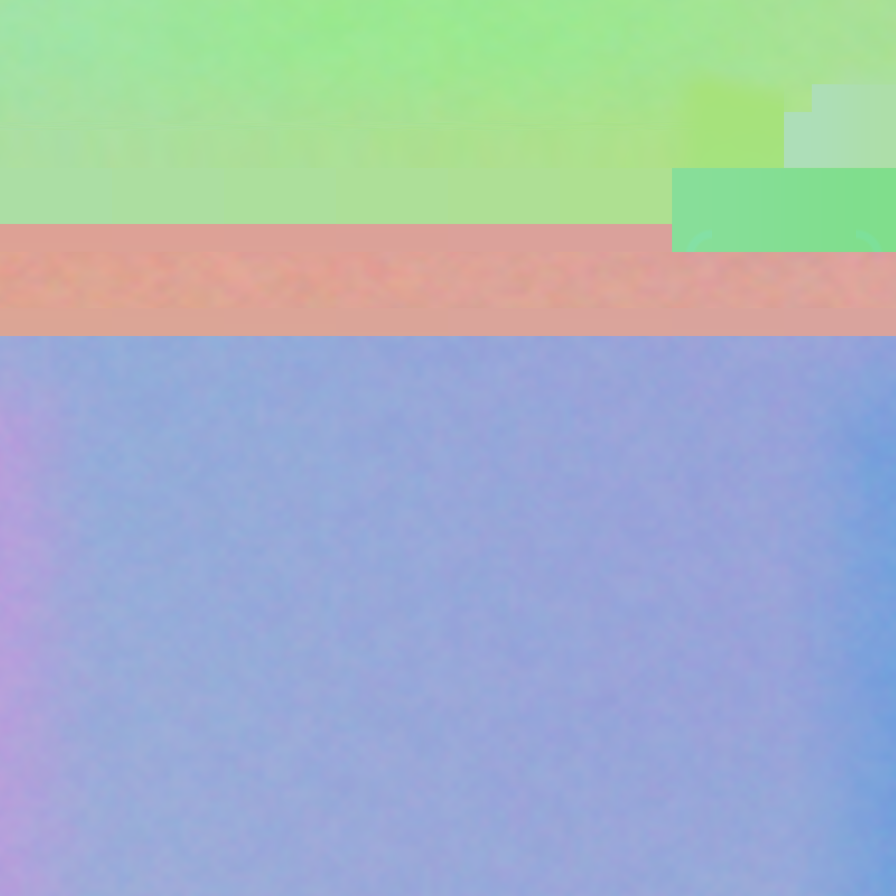
A three.js fragment shader for this texture map:

```glsl
// Pastel texture atlas: grainy green band, pink strip, large blue panel and small inset patches.
#define EDGE 0.0008
#define GRAIN_CELLS 96.0
#define BLUE_TOP 0.625
#define PINK_TOP 0.75
#define FLAT_TOP 0.8125
#define INSET_LEFT 0.75
#define INSET_BOTTOM 0.71875
#define PALE_LEFT 0.875
#define BLUE_GRAIN 0.055
#define WARM_GRAIN 0.06

varying vec2 vUv;

float hash(vec2 p) {
  return fract(sin(dot(p, vec2(127.1, 311.7))) * 43758.5453);
}

float noise(vec2 p) {
  vec2 cell = floor(p);
  vec2 f = fract(p);
  f = f * f * (3.0 - 2.0 * f);
  return mix(mix(hash(cell), hash(cell + vec2(1.0, 0.0)), f.x),
             mix(hash(cell + vec2(0.0, 1.0)), hash(cell + 1.0), f.x), f.y);
}

// Independent soft noise per channel, centred on zero
vec3 grain(vec2 p) {
  vec3 fine = vec3(noise(p), noise(p + 37.3), noise(p + 81.7));
  vec2 q = p * 0.43;
  vec3 broad = vec3(noise(q + 11.9), noise(q + 53.1), noise(q + 97.6));
  return mix(fine, broad, 0.35) - 0.5;
}

float above(float edge, float x) {
  return smoothstep(edge - EDGE, edge + EDGE, x);
}

float box(vec2 p, vec2 lo, vec2 hi) {
  return above(lo.x, p.x) * above(lo.y, p.y)
       * (1.0 - above(hi.x, p.x)) * (1.0 - above(hi.y, p.y));
}

vec3 bluePanel(vec2 p) {
  float height = p.y / BLUE_TOP;
  vec3 leftBlue = mix(vec3(0.61, 0.67, 0.85), vec3(0.575, 0.67, 0.85), height);
  vec3 rightBlue = vec3(0.595, 0.64, 0.85);
  vec3 color = mix(leftBlue, rightBlue, smoothstep(0.1, 0.85, p.x));
  color.g += 0.025 * (1.0 - smoothstep(0.0, 0.35, height)) * smoothstep(0.3, 1.0, p.x);

  // Lilac and deeper blue along the sides, fading near the top
  float fade = 1.0 - 0.75 * smoothstep(0.8, 1.0, height);
  float lilac = (1.0 - smoothstep(-0.02, 0.13, p.x)) * fade;
  float deep = smoothstep(0.86, 1.02, p.x) * fade;
  color = mix(color, vec3(0.72, 0.62, 0.86), lilac * 0.95);
  color = mix(color, vec3(0.46, 0.63, 0.86), deep);
  return color + grain(p * GRAIN_CELLS) * vec3(1.0, 0.8, 0.35) * BLUE_GRAIN;
}

vec3 pinkStrip(vec2 p) {
  float height = (p.y - BLUE_TOP) / (PINK_TOP - BLUE_TOP);
  float block = (floor(p.x * 8.0) + 0.5) / 8.0;
  vec3 bottom = mix(vec3(0.86, 0.65, 0.58), vec3(0.85, 0.64, 0.62), block);
  vec3 top = mix(vec3(0.87, 0.63, 0.58), vec3(0.85, 0.63, 0.62), block);
  vec3 color = mix(bottom, top, height);
  float speckled = box(p, vec2(-1.0, 0.656), vec2(2.0, 0.719));
  vec3 speckle = grain(p * GRAIN_CELLS * vec2(0.8, 1.0));
  return color + speckled * (speckle * WARM_GRAIN + vec3(0.01, 0.0, -0.01));
}

vec3 greenBand(vec2 p) {
  // Flat lower strip stepped in broad blocks
  float block = (floor(p.x * 8.0) + 0.5) / 8.0;
  vec3 flatGreen = mix(vec3(0.67, 0.87, 0.65), vec3(0.69, 0.88, 0.53), block);

  // Graded and grainy upper field
  float height = clamp((p.y - FLAT_TOP) / (1.0 - FLAT_TOP), 0.0, 1.0);
  vec3 low = mix(vec3(0.67, 0.87, 0.63), vec3(0.68, 0.88, 0.54), smoothstep(0.0, 0.8, p.x));
  vec3 high = mix(vec3(0.63, 0.89, 0.65), vec3(0.61, 0.91, 0.57), smoothstep(0.0, 0.4, p.x));
  high = mix(high, vec3(0.66, 0.88, 0.59), smoothstep(0.55, 1.0, p.x));
  vec3 field = mix(low, high, smoothstep(0.05, 0.8, height));
  vec2 stretch = vec2(0.75, mix(0.3, 0.85, smoothstep(0.22, 0.28, height)));
  field += grain(p * GRAIN_CELLS * stretch) * vec3(0.8, 0.45, 1.0) * 0.045;

  // Soft lime patch
  float lime = smoothstep(0.735, 0.79, p.x) * (1.0 - above(PALE_LEFT, p.x));
  lime *= 1.0 - smoothstep(0.895, 0.93, p.y + 0.25 * max(p.x - 0.79, 0.0));
  vec3 limeColor = mix(vec3(0.64, 0.89, 0.49), vec3(0.67, 0.88, 0.45), height);
  field = mix(field, limeColor, lime * 0.9);

  // Pale patch with a stepped corner and soft upper edge
  float pale = max(box(p, vec2(PALE_LEFT, FLAT_TOP), vec2(2.0, PALE_LEFT)),
                   box(p, vec2(0.906, FLAT_TOP), vec2(2.0, 0.906)));
  float haze = smoothstep(0.91, 0.96, p.x) * (1.0 - smoothstep(0.895, 0.94, p.y));
  vec3 paleColor = mix(vec3(0.68, 0.87, 0.72), vec3(0.68, 0.87, 0.66), smoothstep(0.9, 1.0, p.x));
  field = mix(field, paleColor, max(pale, haze * 0.7));
  return mix(flatGreen, field, above(FLAT_TOP, p.y));
}

vec3 mintInset(vec2 p) {
  vec3 color = mix(vec3(0.53, 0.87, 0.60), vec3(0.50, 0.87, 0.55), smoothstep(INSET_LEFT, 1.0, p.x));
  // Faint arcs in the lower corners
  vec2 q = vec2(abs(p.x - PALE_LEFT) - 0.08, p.y - INSET_BOTTOM);
  float arc = 1.0 - smoothstep(0.002, 0.007, abs(length(q - vec2(0.0, -0.005)) - 0.025));
  return color + arc * step(0.0, q.x) * vec3(-0.01, 0.01, 0.05);
}

void main() {
  vec3 color = mix(bluePanel(vUv), pinkStrip(vUv), above(BLUE_TOP, vUv.y));
  color = mix(color, greenBand(vUv), above(PINK_TOP, vUv.y));
  float inset = box(vUv, vec2(INSET_LEFT, INSET_BOTTOM), vec2(2.0, FLAT_TOP));
  gl_FragColor = vec4(mix(color, mintInset(vUv), inset), 1.0);
}
```
